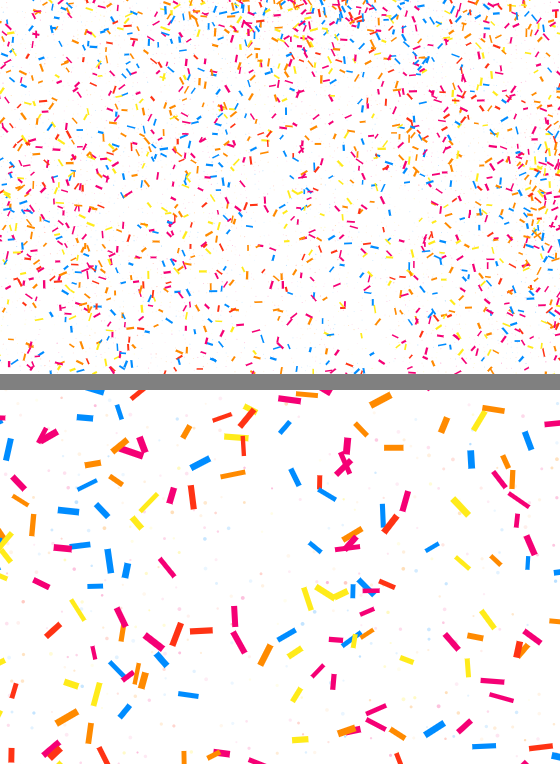
Top: the whole. Bottom: its middle third, enlarged.
A Shadertoy shader for this pattern:

```glsl
// Scattered confetti: small coloured bars and faint specks on white, in uneven clusters.

#define LAYERS 5           // overlapping grids of bars
#define CELL 0.04          // bar grid spacing, in canvas heights
#define HALF_LENGTH 0.0098 // largest half length of a bar
#define HALF_WIDTH 0.0030  // largest half thickness of a bar
#define MIN_SCALE 0.62     // smallest bar relative to the largest
#define DENSITY 1.0        // overall amount of confetti
#define SPECK_CELL 0.0125  // speck grid spacing
#define SPECK_RADIUS 0.0017
#define SPECK_ALPHA 0.28

const float PI = 3.14159265;
const vec3 PAPER  = vec3(1.0);
const vec3 PINK   = vec3(0.96, 0.00, 0.46);
const vec3 ORANGE = vec3(1.00, 0.54, 0.00);
const vec3 BLUE   = vec3(0.00, 0.55, 1.00);
const vec3 YELLOW = vec3(1.00, 0.92, 0.10);
const vec3 RED    = vec3(1.00, 0.20, 0.08);

// Integer hash: three values in 0..1 from a cell and a seed
vec3 hash3(vec2 cell, int seed) {
    uvec3 v = uvec3(ivec3(ivec2(cell), seed)) * 1664525u + 1013904223u;
    v.x += v.y * v.z; v.y += v.z * v.x; v.z += v.x * v.y;
    v ^= v >> 16u;
    v.x += v.y * v.z; v.y += v.z * v.x; v.z += v.x * v.y;
    return vec3(v >> 8u) / 16777216.0;
}

float valueNoise(vec2 p) {
    vec2 i = floor(p), f = fract(p);
    f = f * f * (3.0 - 2.0 * f);
    float low  = mix(hash3(i, 91).x, hash3(i + vec2(1, 0), 91).x, f.x);
    float high = mix(hash3(i + vec2(0, 1), 91).x, hash3(i + vec2(1, 1), 91).x, f.x);
    return mix(low, high, f.y);
}

float blob(vec2 p, vec2 center, vec2 radius) {
    vec2 q = (p - center) / radius;
    return exp(-dot(q, q));
}

// Chance that a cell is filled: heavy at the top centre and right edge
float density(vec2 p, float aspect) {
    vec2 uv = vec2(p.x / aspect, p.y);
    float base = mix(0.13, 0.33, uv.y) + 0.16 * abs(2.0 * uv.x - 0.96);
    base *= 0.5 + valueNoise(p * 7.0);
    base += 0.62 * blob(uv, vec2(0.51, 1.02), vec2(0.20, 0.14));
    base += 0.42 * blob(uv, vec2(1.00, 0.48), vec2(0.07, 0.22));
    return DENSITY * base;
}

vec3 confettiColor(float pick) {
    if (pick < 0.27) return PINK;
    if (pick < 0.50) return ORANGE;
    if (pick < 0.73) return BLUE;
    if (pick < 0.88) return YELLOW;
    return RED;
}

float boxDistance(vec2 p, vec2 halfSize) {
    vec2 q = abs(p) - halfSize;
    return length(max(q, 0.0)) + min(max(q.x, q.y), 0.0);
}

float coverage(float dist, float pixel) {
    return clamp(0.5 - dist / pixel, 0.0, 1.0);
}

// One faint dot per filled cell, kept inside its cell
vec3 addSpecks(vec3 color, vec2 p, float aspect, float pixel) {
    vec2 cell = floor(p / SPECK_CELL);
    vec3 place = hash3(cell, 51);
    vec3 look = hash3(cell, 52);
    vec2 center = (cell + 0.2 + 0.6 * place.xy) * SPECK_CELL;
    float present = step(place.z, 0.12 + 0.7 * density(center, aspect));
    float dist = length(p - center) - SPECK_RADIUS * mix(0.5, 1.0, look.y);
    float alpha = SPECK_ALPHA * mix(0.25, 1.0, look.z * look.z);
    return mix(color, confettiColor(look.x), present * alpha * coverage(dist, pixel));
}

// One grid of randomly turned bars
vec3 addBars(vec3 color, vec2 p, float aspect, float pixel, int layer) {
    vec2 grid = p / CELL + 0.37 * float(layer);
    for (int y = -1; y <= 1; y++)
    for (int x = -1; x <= 1; x++) {
        vec2 cell = floor(grid) + vec2(x, y);
        vec3 place = hash3(cell, 2 * layer);
        vec3 look = hash3(cell, 2 * layer + 1);
        vec2 offset = (grid - cell - place.xy) * CELL;
        if (place.z > density(p - offset, aspect)) continue;

        float angle = PI * look.x;
        float c = cos(angle), s = sin(angle);
        vec2 local = vec2(c * offset.x + s * offset.y, c * offset.y - s * offset.x);
        vec2 scale = vec2(mix(MIN_SCALE, 1.15, look.y),
                          mix(MIN_SCALE, 1.05, fract(look.y * 7.3)));
        float dist = boxDistance(local, vec2(HALF_LENGTH, HALF_WIDTH) * scale);
        color = mix(color, confettiColor(look.z), coverage(dist, pixel));
    }
    return color;
}

void mainImage(out vec4 fragColor, in vec2 fragCoord) {
    float pixel = 1.0 / iResolution.y;
    float aspect = iResolution.x * pixel;
    vec2 p = fragCoord * pixel;

    vec3 color = addSpecks(PAPER, p, aspect, pixel);
    for (int layer = 0; layer < LAYERS; layer++)
        color = addBars(color, p, aspect, pixel, layer);
    fragColor = vec4(color, 1.0);
}
```
